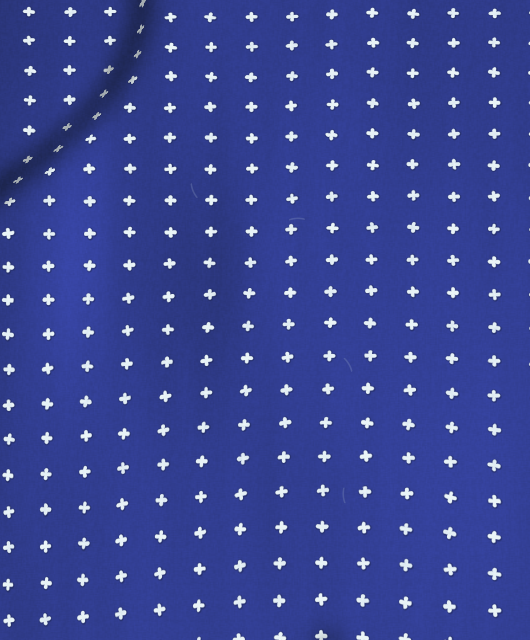
Reproduce this pattern procedurally as a WebGL 2 fragment shader.

```glsl
#version 300 es
precision highp float;
// Draped blue cloth printed with rows of small rounded white crosses.

uniform vec2 u_resolution;
out vec4 fragColor;

const float PI = 3.14159265;
const vec3 BLUE = vec3(0.20, 0.25, 0.59);
const vec3 NAVY = vec3(0.14, 0.18, 0.40);
const vec3 WHITE = vec3(0.92, 0.96, 0.97);
const vec3 WORN = vec3(0.72, 0.79, 0.88);
const vec2 PITCH = vec2(0.0645, 0.0508);     // cross spacing, in canvas heights

float hash(vec2 p) {
    return fract(sin(dot(p, vec2(127.1, 311.7))) * 43758.5453);
}

float noise(vec2 p) {
    vec2 i = floor(p), f = fract(p);
    f = f * f * (3.0 - 2.0 * f);
    return mix(mix(hash(i), hash(i + vec2(1, 0)), f.x),
               mix(hash(i + vec2(0, 1)), hash(i + vec2(1, 1)), f.x), f.y);
}

float blob(vec2 p, vec2 center, vec2 size) {
    vec2 d = (p - center) / size;
    return exp(-dot(d, d));
}

mat2 rotation(float angle) {
    float c = cos(angle), s = sin(angle);
    return mat2(c, s, -s, c);
}

// Signed distance to the curved crease in the upper left corner
float creaseDistance(vec2 p) {
    return (p.x - 0.228 + 2.5 * p.y * p.y) / sqrt(1.0 + 25.0 * p.y * p.y);
}

// Takes up the cloth that is hidden in the crease
vec2 unfold(vec2 p, float crease) {
    return p - vec2(0.0326, 0.0365) * (1.0 - smoothstep(-0.03, 0.026, crease));
}

// Column and row coordinates of the draped print; crosses sit on integers
vec2 printCoords(vec2 p) {
    float d = 0.772 - p.x;
    float low = smoothstep(0.32, 0.94, p.y);
    float column = d * mix(15.82, 14.21, low) + 2.12 * low * d * d;
    float drop = smoothstep(0.2, 0.85, p.y);
    float sag = 0.0065 * (1.0 - drop) * smoothstep(0.17, 0.39, d)
              - 0.017 * drop * sin(PI * d / 0.534);
    float y = p.y - 0.0208 - sag;
    float step0 = 0.0457, growth = 0.00034;   // rows widen downwards
    float row = (sqrt(step0 * step0 + 4.0 * growth * y) - step0) / (2.0 * growth);
    return vec2(-column, row);
}

float capsule(vec2 p, float halfLength, float radius) {
    p.x -= clamp(p.x, -halfLength, halfLength);
    return length(p) - radius;
}

float crossShape(vec2 p) {
    return min(capsule(p, 0.0065, 0.0031), capsule(p.yx, 0.0055, 0.0030));
}

// Light on the cloth: 0 is navy, 1 is plain blue
float clothLight(vec2 p, float crease) {
    float light = 0.84 + 0.30 * (noise(p * vec2(9.0, 2.5) + 4.0) - 0.5);
    light += 0.14 * (noise(p * vec2(38.0, 5.0)) - 0.5);
    light += 0.32 * blob(p, vec2(0.12 - 0.1 * (p.y - 0.4), 0.42), vec2(0.06, 0.22));
    light += 0.22 * blob(p, vec2(0.74, 0.72), vec2(0.16, 0.3));
    light -= 0.25 * blob(p, vec2(0.32, 0.45), vec2(0.07, 0.18));
    light -= 0.55 * blob(p, vec2(0.51, 1.0), vec2(0.035, 0.025));
    float shadow = crease + 0.008;
    light -= 1.0 * exp(-shadow * shadow / 0.0007);
    light -= 0.2 * blob(p, vec2(0.0, 0.05), vec2(0.15, 0.2));
    return light;
}

// Faint curved lint thread
float lint(vec2 p, vec2 center, float angle, float aa) {
    vec2 q = rotation(angle) * (p - center);
    q.y += 12.0 * q.x * q.x;
    return 1.0 - smoothstep(0.0, aa + 0.0008, capsule(q, 0.011, 0.0002));
}

void main() {
    vec2 p = gl_FragCoord.xy / u_resolution.y;
    p.y = 1.0 - p.y;
    float aa = 0.8 / u_resolution.y;
    float crease = creaseDistance(p);

    // Cloth with woven grain
    float light = clothLight(p, crease);
    float grain = noise(p * vec2(260.0, 520.0)) + noise(p * vec2(480.0, 170.0)) - 1.0;
    vec3 color = mix(NAVY, BLUE, light + 0.16 * grain);

    // One slightly displaced and turned cross per cell
    vec2 grid = printCoords(unfold(p, crease));
    vec2 cell = floor(grid + 0.5);
    vec2 jitter = vec2(hash(cell + 3.1), hash(cell + 8.7)) - 0.5;
    vec2 local = (grid - cell) * PITCH - 0.0022 * jitter;
    local = rotation(0.3 * (hash(cell + 5.3) - 0.5)) * local;
    float wobble = 0.0012 * (noise(p * 230.0) - 0.5);
    float d = crossShape(local) + wobble;
    float rim = 1.0 - smoothstep(0.0, 0.0028, crossShape(local - 0.0006));
    color = mix(color, NAVY * 0.85, 0.55 * rim);
    float wear = 0.35 * hash(cell + 1.9) * noise(p * 300.0);
    vec3 ink = mix(WHITE, WORN, wear) * mix(0.72, 1.0, smoothstep(0.0, 0.6, light));
    color = mix(color, ink, 1.0 - smoothstep(-aa, aa, d));

    // Sparse lint
    for (int i = 0; i < 4; i++) {
        vec2 seed = vec2(float(i), 2.7);
        vec2 center = vec2(0.3 + 0.45 * hash(seed), 0.2 + 0.6 * hash(seed + 6.0));
        color = mix(color, vec3(0.54, 0.60, 0.76), 0.3 * lint(p, center, 6.0 * hash(seed + 9.0), aa));
    }
    fragColor = vec4(clamp(color, 0.0, 1.0), 1.0);
}
```
